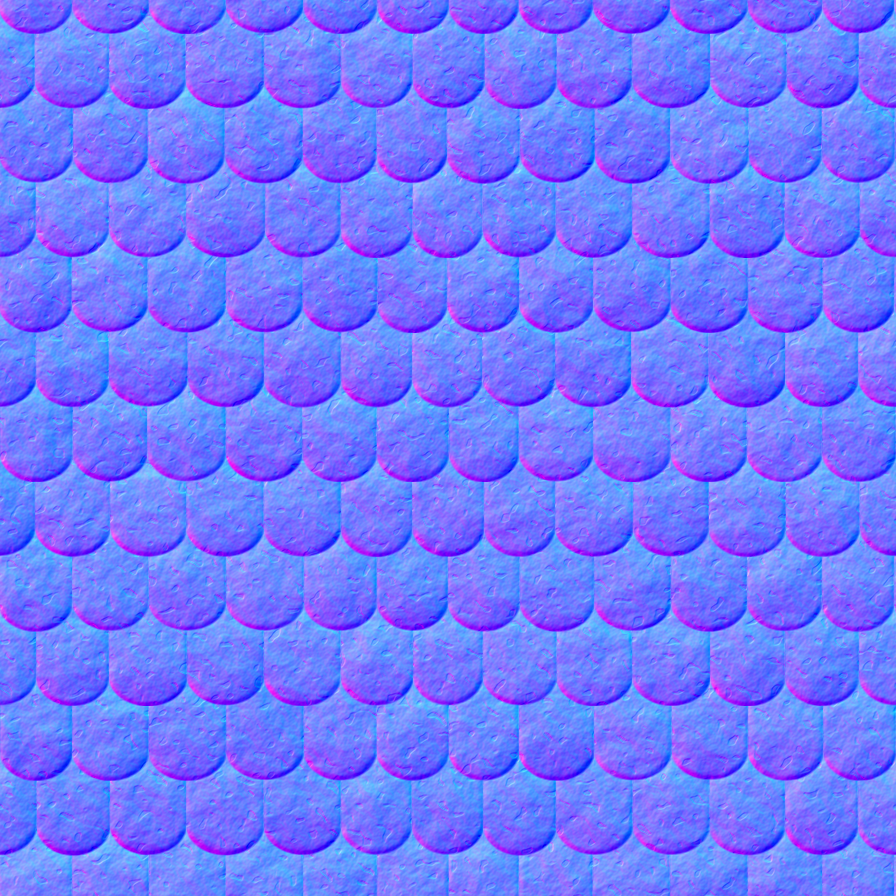
Give the GLSL for this texture map, as a Shadertoy shader.

```glsl
// Normal map of overlapping round-ended roof tiles in staggered rows.
// Each tile adds a bowed body, a bevelled rim and rough stone relief as slopes;
// the upper row is laid over the row below it and the slope becomes colour.

#define TILES 12.0          // repeats across and down
#define ROW_OFFSET 0.56     // height of the lowest tile tips, in tiles
#define ARC 0.41            // height of the rounded end
#define RIM_WIDTH 0.064
#define RIM_SLOPE 0.31
#define SEAM_WIDTH 0.042
#define SEAM_SLOPE 0.16
#define GROOVE_SLOPE 0.06
#define EDGE_SOFTNESS 0.035
#define BOW vec2(0.05, 0.25)
#define ROUGHNESS 0.045
#define FLAT_COLOR vec2(0.44, 0.51)

const float TAU = 6.2831853;

float hash(vec2 p) {
    vec3 q = fract(vec3(p.xyx) * 0.1031);
    q += dot(q, q.yzx + 33.33);
    return fract((q.x + q.y) * q.z);
}

float cornerRamp(vec2 cell, vec2 f) {
    float angle = TAU * hash(cell);
    return dot(vec2(cos(angle), sin(angle)), f);
}

// Gradient noise, about -0.6 to 0.6
float noise(vec2 p) {
    vec2 i = floor(p), f = fract(p);
    vec2 u = f * f * f * (f * (f * 6.0 - 15.0) + 10.0);
    vec2 e = vec2(1, 0);
    return mix(mix(cornerRamp(i, f), cornerRamp(i + e, f - e), u.x),
               mix(cornerRamp(i + e.yx, f - e.yx), cornerRamp(i + 1.0, f - 1.0), u.x), u.y);
}

// Stone surface: layered grain with scattered shallow chips
float stone(vec2 p) {
    float height = 0.0, amp = 0.5;
    vec2 q = p * 1.7;
    for (int i = 0; i < 5; i++) {
        height += amp * noise(q);
        q = mat2(1.6, 1.2, -1.2, 1.6) * q + 7.3;
        amp *= 0.52;
    }
    vec2 warped = p + 0.12 * height;
    float chips = smoothstep(0.26, 0.4, noise(mat2(5.5, 4.5, -5.0, 7.0) * warped + 31.0));
    return height - 0.085 * chips;
}

vec2 stoneSlope(vec2 p) {
    vec2 e = vec2(0.012, 0.0);
    return vec2(stone(p + e.xy) - stone(p - e.xy),
                stone(p + e.yx) - stone(p - e.yx)) / (2.0 * e.x);
}

// Joint between neighbours: slow drift along the row plus a small random shift
float seam(float k, float row, float shift) {
    float x = k + shift;
    float drift = 0.04 * cos(TAU * (x - 4.4) / 6.0) + 0.02 * cos(TAU * (x - 3.5) / 12.0);
    return k + drift + 0.03 * (hash(vec2(mod(k, TILES), row) + 3.7) - 0.5);
}

// Slope of the tile of one row at p; edge is the distance inside its outline
vec2 tileSlope(vec2 p, float row, out float edge, out vec2 outward) {
    float wrapped = mod(row, TILES);
    float shift = 0.5 * (1.0 - mod(wrapped, 2.0));
    float x = p.x - shift;
    float k = floor(x);
    if (x < seam(k, wrapped, shift)) k -= 1.0;
    else if (x > seam(k + 1.0, wrapped, shift)) k += 1.0;
    float left = seam(k, wrapped, shift);
    float width = seam(k + 1.0, wrapped, shift) - left;

    vec2 id = vec2(mod(k, TILES), wrapped);
    float t = p.y - ROW_OFFSET - row + 0.02 * (hash(id + 9.1) - 0.5);
    float c = 2.0 * (x - left) / width - 1.0;
    float v = max(ARC - t, 0.0) / ARC;
    float reach = length(vec2(c, v));
    edge = 0.5 * width * (1.0 - reach);
    outward = vec2(c, -v) / max(reach, 0.001);

    // Bowed body with a slight tilt of its own
    vec2 tilt = vec2(hash(id + 17.3), hash(id + 41.9)) - 0.5;
    vec2 slope = vec2(c, t - 0.65) * BOW + 0.05 * tilt;

    // Strong bevel around the end, fine crease, deeper on the right, along the sides
    float d = max(edge, 0.0);
    float end = smoothstep(0.0, 0.4, v);
    float rim = RIM_SLOPE * exp(-pow(d / RIM_WIDTH, 3.0)) + 0.05 * exp(-d / 0.15);
    float crease = SEAM_SLOPE * exp(-pow(d / SEAM_WIDTH, 2.0)) * smoothstep(0.0, 0.02, d);
    crease *= 1.0 + 0.3 * c;
    slope += outward * mix(crease, rim, end);

    vec2 offset = 60.0 * vec2(hash(id + 5.2), hash(id + 23.6));
    return slope - ROUGHNESS * stoneSlope(vec2(x - left, t) + offset);
}

void mainImage(out vec4 fragColor, in vec2 fragCoord) {
    vec2 p = TILES * fragCoord / iResolution.xy;
    float soft = max(EDGE_SOFTNESS, TILES / iResolution.y);
    float row = floor(p.y - ROW_OFFSET + 0.02);

    float edge, lowerEdge;
    vec2 outward, lowerOutward;
    vec2 upper = tileSlope(p, row, edge, outward);
    vec2 lower = tileSlope(p, row - 1.0, lowerEdge, lowerOutward);

    // Groove on the lower tile just outside the covering rim
    float gap = min(edge, 0.0) / 0.07;
    lower -= outward * GROOVE_SLOPE * exp(-gap * gap);

    // Sides always belong to the row; only the rounded end uncovers the one below
    float cover = smoothstep(-soft, 0.3 * soft, edge);
    cover = max(cover, smoothstep(0.06, 0.0, abs(outward.y)));
    vec2 slope = mix(lower, upper, cover);

    // Red runs against x, green along y
    vec2 rg = FLAT_COLOR + slope * vec2(-1.1, 1.0);
    float blue = 1.0 - 0.1 * dot(slope, slope);
    fragColor = vec4(clamp(vec3(rg, blue), 0.0, 1.0), 1.0);
}
```
